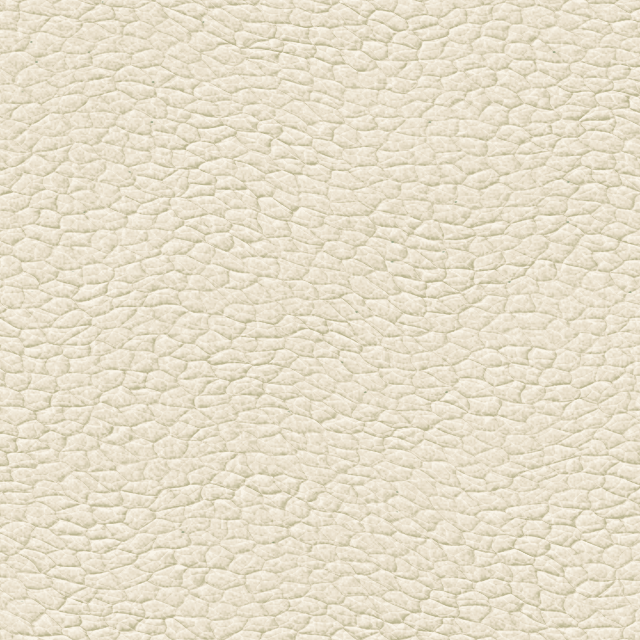
Write a three.js fragment shader that draws this texture.

```glsl
varying vec2 vUv;

#define SHADOW vec3(0.76, 0.735, 0.60)
#define CREAM vec3(0.91, 0.87, 0.79)
#define HIGHLIGHT vec3(0.975, 0.957, 0.91)
#define SPECK vec3(0.45, 0.54, 0.40)
#define PEBBLES vec2(22.0, 41.0)
#define TILT 0.12
#define RELIEF 1.75
#define CREASE 0.42
#define VEIN 0.42
#define GRAIN 0.72
#define LIGHT_STEP vec2(-0.02, 0.048)

vec2 hash2(vec2 p) {
  return fract(sin(vec2(dot(p, vec2(127.1, 311.7)), dot(p, vec2(269.5, 183.3)))) * 43758.55);
}

// Seeds are staggered from row to row, like bricks
vec2 seedOf(vec2 cell) {
  return cell + 0.13 + 0.74 * hash2(cell) + vec2(0.5 * mod(cell.y, 2.0) - 0.25, 0.0);
}

// Distance to the nearest border between cells
float borderDistance(vec2 p) {
  vec2 base = floor(p);
  vec2 nearest = vec2(0.0);
  float best = 8.0;
  for (int j = -1; j <= 1; j++) {
    for (int i = -1; i <= 1; i++) {
      vec2 toSeed = seedOf(base + vec2(float(i), float(j))) - p;
      float d = dot(toSeed, toSeed);
      if (d < best) {
        best = d;
        nearest = toSeed;
      }
    }
  }
  float border = 8.0;
  for (int j = -2; j <= 2; j++) {
    for (int i = -2; i <= 2; i++) {
      vec2 toSeed = seedOf(base + vec2(float(i), float(j))) - p;
      vec2 across = toSeed - nearest;
      if (dot(across, across) > 0.0001) {
        border = min(border, dot(0.5 * (toSeed + nearest), normalize(across)));
      }
    }
  }
  return max(border, 0.0);
}

float valueNoise(vec2 p) {
  vec2 cell = floor(p);
  vec2 f = fract(p);
  f = f * f * (3.0 - 2.0 * f);
  float low = mix(hash2(cell).x, hash2(cell + vec2(1.0, 0.0)).x, f.x);
  float high = mix(hash2(cell + vec2(0.0, 1.0)).x, hash2(cell + 1.0).x, f.x);
  return mix(low, high, f.y);
}

// Canvas to pebble space: tilted rows bent by layered sines
vec2 pebbleSpace(vec2 uv) {
  vec2 p = uv;
  p.y += TILT * uv.x + 0.016 * sin(uv.x * 9.0 + 3.0 * uv.y) + 0.005 * sin(uv.x * 23.0 - uv.y * 14.0);
  p.x += 0.010 * sin(uv.y * 17.0 + uv.x * 5.0);
  p *= PEBBLES;
  return p + 0.06 * sin(p.yx * vec2(5.1, 4.3) + 2.0 * sin(p * 1.7));
}

// Space of the finer folds, turned against the pebbles
vec2 foldSpace(vec2 p) {
  return mat2(1.4, 0.8, -0.8, 1.3) * p + 7.3;
}

// Domed pebbles with finer folds across them
float leatherHeight(vec2 p) {
  float pebble = 1.0 - exp(-6.5 * borderDistance(p));
  float fold = 1.0 - exp(-7.0 * borderDistance(foldSpace(p)));
  return pebble + 0.3 * fold;
}

void main() {
  vec2 uv = vUv;
  vec2 p = pebbleSpace(uv);

  // Broad changes of brightness and crease depth
  float drift = 0.6 * sin(uv.x * 7.0 + 2.0 * sin(uv.y * 5.0)) + 0.4 * sin(uv.y * 13.0 - uv.x * 6.0 + 1.0);
  float depth = 0.95 + 0.1 * sin(uv.x * 11.0 - uv.y * 19.0 + 2.0 * sin(uv.y * 8.0));

  // Light from above, with dark creases that fade in and out
  float patchy = smoothstep(0.1, 0.85, valueNoise(p * vec2(0.6, 1.1) + 4.0));
  float slope = leatherHeight(p - LIGHT_STEP) - leatherHeight(p + LIGHT_STEP);
  float crease = exp(-18.0 * borderDistance(p));
  float tone = 0.12 + depth * (0.75 + 0.5 * patchy) * (RELIEF * slope - CREASE * crease);

  // Thin pale veins along the folds
  tone += VEIN * exp(-20.0 * borderDistance(foldSpace(p))) * (1.0 - crease);

  // Fine pores and slanted hair lines
  float pores = valueNoise(uv * 360.0) - 0.5;
  float hairs = valueNoise(mat2(120.0, 210.0, -140.0, 210.0) * uv) - 0.5;
  tone += GRAIN * (pores + 0.7 * hairs) + 0.04 * drift;

  vec3 color = mix(CREAM, HIGHLIGHT, clamp(tone, 0.0, 1.0));
  color = mix(color, SHADOW, clamp(-tone, 0.0, 1.15));

  // Rare greenish specks lying in the creases
  vec2 speckGrid = uv * vec2(48.0, 64.0);
  vec2 seed = hash2(floor(speckGrid) + 51.0);
  vec2 offset = (fract(speckGrid) - 0.2 - 0.6 * seed.yx) * vec2(0.7, 1.0);
  float speck = step(0.98, seed.x) * (1.0 - smoothstep(0.02, 0.13, length(offset)));
  color = mix(color, SPECK, 0.7 * speck * smoothstep(0.05, 0.4, crease));

  gl_FragColor = vec4(color, 1.0);
}
```
